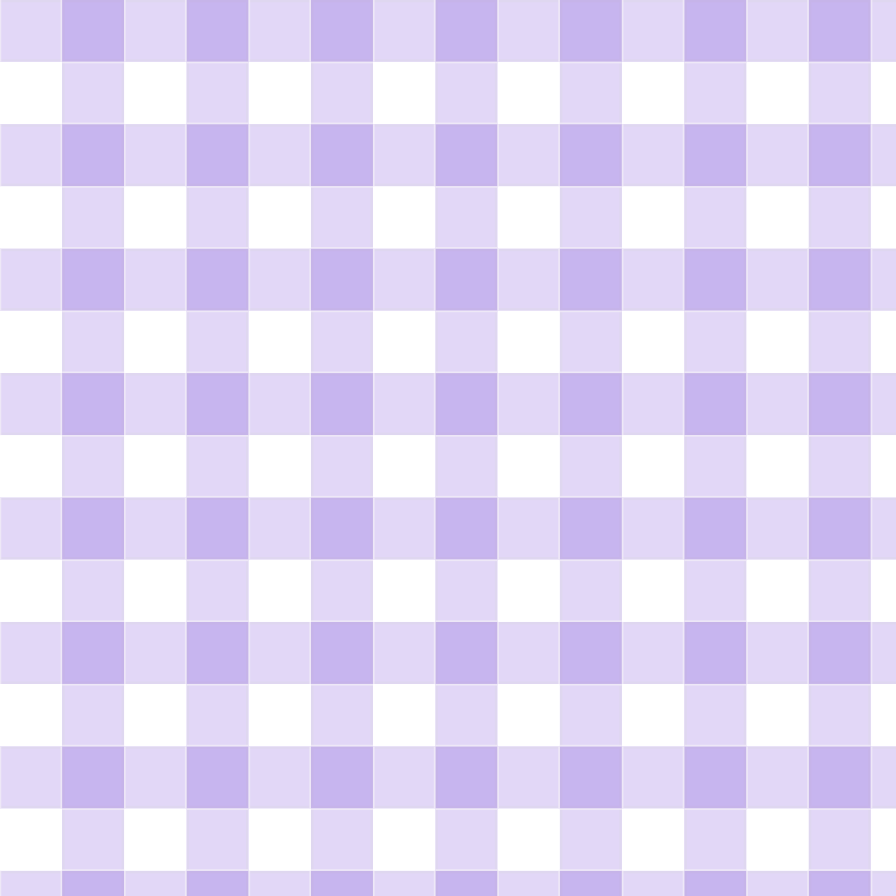
Reproduce this pattern procedurally as a WebGL 2 fragment shader.

```glsl
#version 300 es
precision highp float;

uniform vec2 u_resolution;
out vec4 fragColor;

const float REPEATS = 7.2;                  // checks across and down
const vec2 STRIPE_CENTRE = vec2(0.748, 0.247); // in periods, from the top left
const float STRIPE_SHARE = 0.498;           // stripe width within one period
const float RIM_WIDTH = 0.0028;             // dull band just inside a stripe
const float HALO_WIDTH = 0.0018;            // light line just outside a stripe
const float HALO_STRENGTH = 0.9;

const vec3 CLOTH_WHITE = vec3(1.0);
const vec3 PALE_LILAC = vec3(0.885, 0.845, 0.967);
const vec3 DEEP_LILAC = vec3(0.782, 0.708, 0.937);
const vec3 PALE_RIM = vec3(0.876, 0.842, 0.942);
const vec3 DEEP_RIM = vec3(0.775, 0.704, 0.914);
const vec3 HALO_TINT = vec3(0.938, 0.915, 0.968);

// Signed distance to the stripe edges on each axis, positive inside.
vec2 stripeDistance(vec2 p) {
  vec2 fromCentre = abs(fract(p * REPEATS - STRIPE_CENTRE + 0.5) - 0.5);
  return (0.5 * STRIPE_SHARE - fromCentre) / REPEATS;
}

// Antialiased step over one pixel.
vec2 coverage(vec2 d, vec2 pixel) {
  return clamp(d / pixel + 0.5, 0.0, 1.0);
}

void main() {
  vec2 pixel = 1.0 / u_resolution;
  vec2 p = gl_FragCoord.xy * pixel;
  p.y = 1.0 - p.y;

  vec2 d = stripeDistance(p);
  vec2 stripe = coverage(d, pixel);
  vec2 rim = stripe - coverage(d - RIM_WIDTH, pixel);
  vec2 halo = coverage(d + HALO_WIDTH, pixel) - stripe;

  // Stripes and their crossings
  float anyStripe = max(stripe.x, stripe.y);
  float crossing = stripe.x * stripe.y;
  vec3 color = mix(CLOTH_WHITE, PALE_LILAC, anyStripe);
  color = mix(color, DEEP_LILAC, crossing);

  // Dull rims inside the stripes
  vec3 rimColor = mix(PALE_RIM, DEEP_RIM, crossing);
  color = mix(color, rimColor, max(rim.x, rim.y) * anyStripe);

  // Light lines where a pale square meets a crossing
  float haloMask = max(halo.x * stripe.y, halo.y * stripe.x);
  color = mix(color, HALO_TINT, haloMask * HALO_STRENGTH);

  fragColor = vec4(color, 1.0);
}
```
